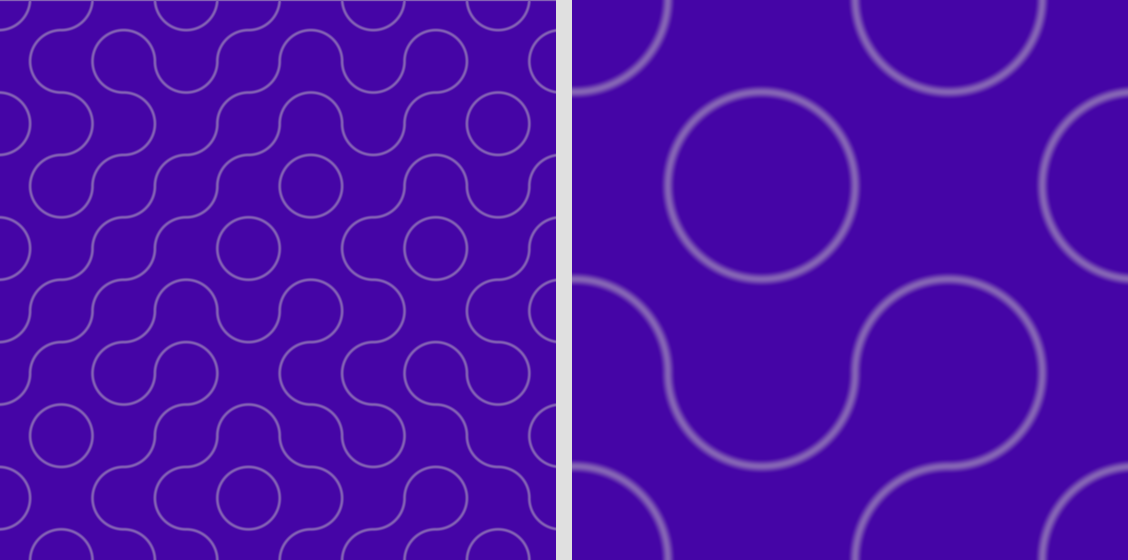
Left: the whole. Right: its middle third, enlarged.
Reproduce this pattern procedurally as a Shadertoy shader.

```glsl
// Thin pale curves winding over a flat violet ground: Truchet tiles,
// each holding two quarter circles about opposite corners.
// A sine hash mirrors about a third of the tiles at random.

const float TILES_DOWN = 8.974;          // tiles per canvas height
const vec2  GRID_SHIFT = vec2(0.0175);   // grid offset, in tiles
const float MIRROR_SHARE = 0.35;         // share of mirrored tiles
const float LINE_HALF_WIDTH = 0.043;     // in tiles, soft to its edge
const float TOP_EDGE_WIDTH = 0.0022;     // in canvas heights

const vec3 GROUND = vec3(0.27, 0.02, 0.65);
const vec3 LINE   = vec3(0.52, 0.39, 0.71);

float hash(vec2 cell) {
    return fract(sin(dot(cell, vec2(12.9898, 78.233))) * 43758.5453);
}

// Distance to the nearer of two quarter circles in a unit tile
float arcDistance(vec2 q) {
    float corner = min(length(q), length(q - 1.0));
    return abs(corner - 0.5);
}

float truchetDistance(vec2 p, float mirrorShare) {
    vec2 q = fract(p);
    if (hash(floor(p) + 1.0) < mirrorShare) q.x = 1.0 - q.x;
    return arcDistance(q);
}

// Soft line that never gets thinner than the given pixel size
float softLine(float d, float halfWidth, float pixel) {
    return 1.0 - smoothstep(0.0, max(halfWidth, pixel), d);
}

void mainImage(out vec4 fragColor, in vec2 fragCoord) {
    // Canvas heights, measured right and down from the top left
    vec2 uv = vec2(fragCoord.x, iResolution.y - fragCoord.y) / iResolution.y;
    float pixel = 1.0 / iResolution.y;

    // Winding curves
    float d = truchetDistance(uv * TILES_DOWN + GRID_SHIFT, MIRROR_SHARE);
    float curves = softLine(d, LINE_HALF_WIDTH, pixel * TILES_DOWN);

    // Pale hairline along the top edge
    float topEdge = 1.0 - smoothstep(-0.5, 0.5, (uv.y - TOP_EDGE_WIDTH) / pixel);

    vec3 color = mix(GROUND, LINE, max(curves, topEdge));
    fragColor = vec4(color, 1.0);
}
```
